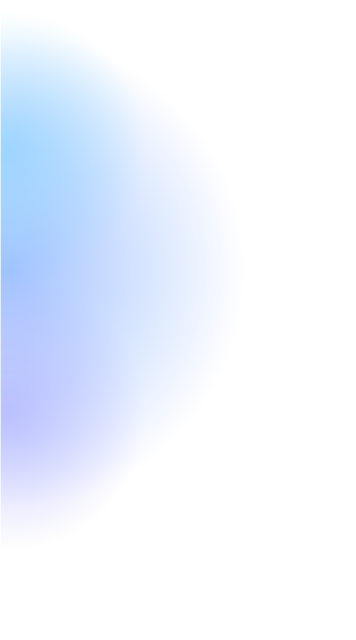
Reproduce this background procedurally as a WebGL 2 fragment shader.

```glsl
#version 300 es
precision highp float;
// Three soft overlapping glows, cyan, blue and violet, along the left edge of a white field.

uniform vec2 u_resolution;
out vec4 fragColor;

const vec3 WHITE = vec3(1.0);
const vec3 CYAN = vec3(0.55, 0.82, 1.0);
const vec3 BLUE = vec3(0.63, 0.76, 1.0);
const vec3 VIOLET = vec3(0.68, 0.69, 1.0);

// Lays a round glow over a colour, fading linearly from its centre to its rim.
vec3 addGlow(vec3 base, vec2 p, vec2 center, float radius, vec3 tint, float opacity) {
    float falloff = clamp(1.0 - distance(p, center) / radius, 0.0, 1.0);
    return mix(base, tint, opacity * falloff);
}

void main() {
    // Canvas height is one unit.
    vec2 p = gl_FragCoord.xy / u_resolution.y;

    // The wide blue glow lies beneath the two smaller ones.
    vec3 color = addGlow(WHITE, p, vec2(0.013, 0.577), 0.371, BLUE, 1.0);
    color = addGlow(color, p, vec2(0.013, 0.768), 0.215, CYAN, 0.75);
    color = addGlow(color, p, vec2(0.013, 0.355), 0.215, VIOLET, 0.70);

    // Thin pale margin on the left.
    float margin = smoothstep(0.0, 0.002, p.x);
    fragColor = vec4(mix(WHITE, color, margin), 1.0);
}
```
